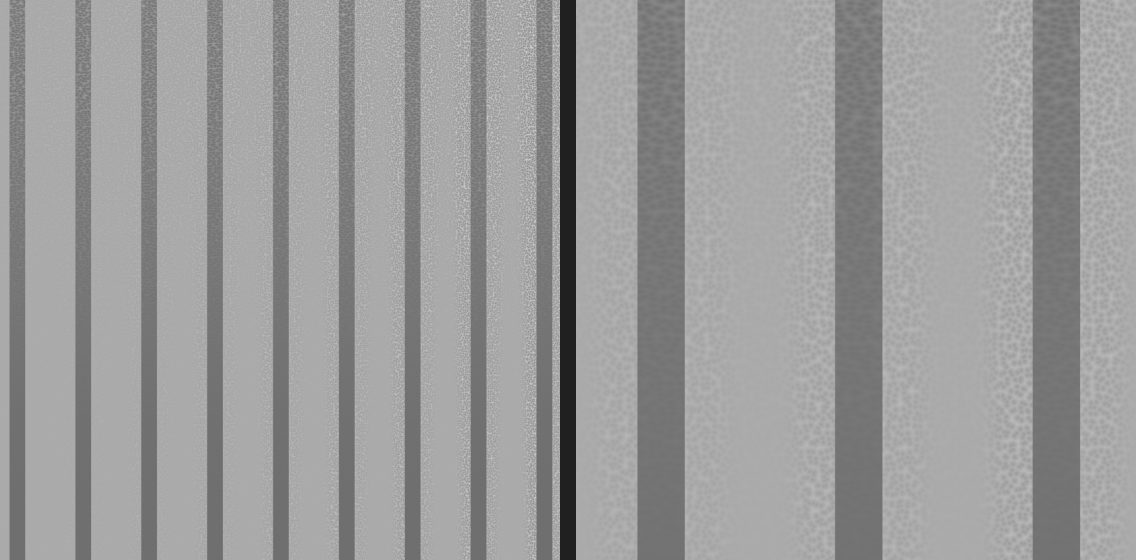
Left, the full canvas; right, a detail of the centre.
This pattern is drawn by a WebGL 1 fragment shader. Its source:

```glsl
precision highp float;

uniform vec2 u_resolution;

const float REPEATS = 8.5;        // stripe periods across the canvas
const float STRIPE_START = 0.144; // first stripe edge, in periods
const float STRIPE_WIDTH = 0.24;  // stripe width, in periods

vec2 hash2(vec2 cell) {
  vec2 q = vec2(dot(cell, vec2(127.1, 311.7)), dot(cell, vec2(269.5, 183.3)));
  return fract(sin(q) * 43758.55);
}

// Distance to the nearest jittered point, centred near zero
float cellularGrain(vec2 p) {
  vec2 cell = floor(p);
  vec2 local = fract(p);
  float nearest = 2.0;
  for (int j = -1; j <= 1; j++) {
    for (int i = -1; i <= 1; i++) {
      vec2 offset = vec2(float(i), float(j));
      nearest = min(nearest, length(offset + hash2(cell + offset) - local));
    }
  }
  return nearest - 0.46;
}

// Antialiased coverage of the stripe inside one period
float stripeMask(float phase, float width, float blur) {
  float d = abs(fract(phase - 0.5 * width + 0.5) - 0.5) - 0.5 * width;
  return 1.0 - smoothstep(-blur, blur, d);
}

// Light band: grain grows to the right and gathers beside the stripes
float bandTone(vec2 uv, float across, float grain) {
  float side = abs(2.0 * across - 1.0);
  float clearZone = mix(0.35, 0.0, uv.y);
  float edgeWear = smoothstep(clearZone, clearZone + 0.5, side);
  edgeWear *= mix(0.75, 1.1, across);
  float topWear = smoothstep(0.3, 1.0, uv.y) * (0.04 + 0.07 * uv.x);
  float wear = 0.008 + 0.22 * pow(uv.x, 1.3) * edgeWear + topWear * (1.0 - 0.6 * edgeWear);
  return 0.668 + wear * grain;
}

// Dark stripe: lighter and rougher towards the top
float stripeTone(float height, float grain) {
  float base = mix(0.435, 0.525, smoothstep(0.1, 1.05, height));
  float wear = 0.008 + 0.17 * smoothstep(0.3, 1.0, height);
  return base + wear * grain;
}

void main() {
  vec2 uv = gl_FragCoord.xy / u_resolution;
  float phase = fract(uv.x * REPEATS - STRIPE_START);
  float across = clamp((phase - STRIPE_WIDTH) / (1.0 - STRIPE_WIDTH), 0.0, 1.0);
  float blur = 0.8 * REPEATS / u_resolution.x;

  float fineGrain = cellularGrain(uv * 270.0);
  float brushedGrain = cellularGrain(uv * vec2(160.0, 270.0) + 37.0);

  float band = bandTone(uv, across, fineGrain);
  // Faint bright rim to the right of each stripe
  band += 0.025 * (1.0 - smoothstep(0.0, 0.035, across));

  float stripe = stripeTone(uv.y, brushedGrain);
  float tone = mix(band, stripe, stripeMask(phase, STRIPE_WIDTH, blur));
  gl_FragColor = vec4(vec3(tone), 1.0);
}
```
